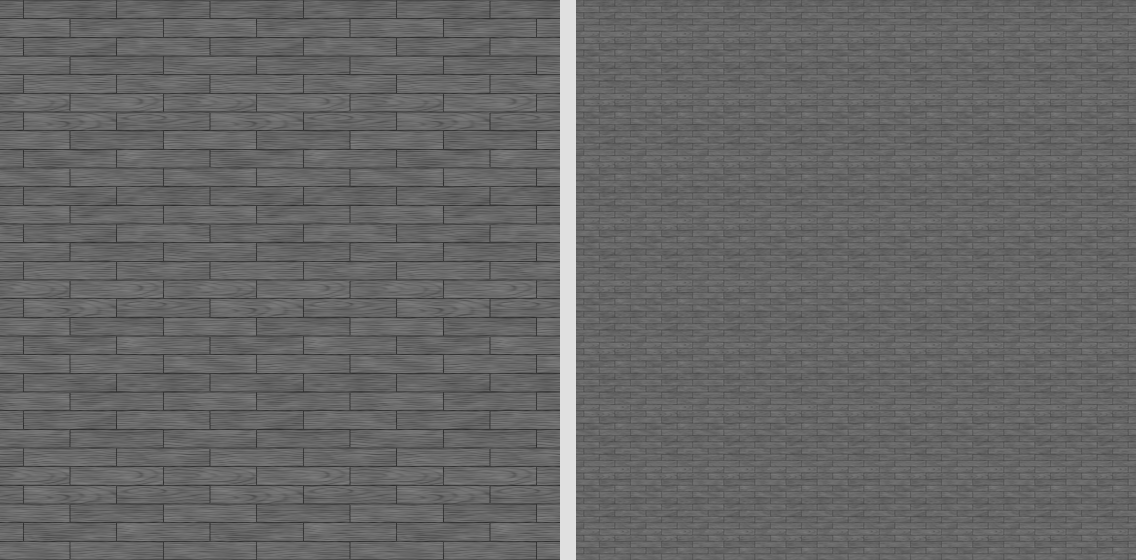
Left: one tile. Right: repeated 3 by 3.
A three.js fragment shader for this texture:

```glsl
// Grey stained wood planks in a running bond with thin dark joints and fine grain
varying vec2 vUv;

const vec2 PLANKS = vec2(6.0, 30.0);      // planks across and down
const vec2 VARIANTS = vec2(2.0, 10.0);    // distinct planks before the set repeats
const vec2 ROW_SHIFT = vec2(0.75, 0.25);  // joint offset of even and odd rows
const float JOINT_WIDTH = 0.00098;
const float JOINT_WEAR = 0.5;             // variation of the joint width
const float RIM_WIDTH = 0.0024;
const float RIM_DEPTH = 0.018;
const float RINGS = 8.0;                  // growth rings per plank height
const float RING_WARP = 0.95;
const float RING_DEPTH = 0.062;
const float FIBRE_DEPTH = 0.065;
const float CLOUD_DEPTH = 0.055;
const float PLANK_VARIATION = 0.03;
const vec3 WOOD_COLOR = vec3(0.424);
const vec3 JOINT_COLOR = vec3(0.085);
const float TAU = 6.283185;

vec2 hash2(vec2 p) {
  vec3 q = fract(vec3(p.xyx) * vec3(0.1031, 0.1030, 0.0973));
  q += dot(q, q.yzx + 33.33);
  return fract((q.xx + q.yz) * q.zy);
}

float cornerGradient(vec2 cell, vec2 offset) {
  float angle = TAU * hash2(cell).x;
  return dot(vec2(cos(angle), sin(angle)), offset);
}

float gradientNoise(vec2 p) {
  vec2 i = floor(p);
  vec2 f = p - i;
  vec2 w = f * f * f * (f * (f * 6.0 - 15.0) + 10.0);
  vec2 e = vec2(1.0, 0.0);
  float low = mix(cornerGradient(i, f), cornerGradient(i + e.xy, f - e.xy), w.x);
  float high = mix(cornerGradient(i + e.yx, f - e.yx), cornerGradient(i + e.xx, f - e.xx), w.x);
  return mix(low, high, w.y);
}

// Share of a pixel covered by a line whose centre is at signed distance d
float lineCoverage(float d, float width, float pixel) {
  float h = 0.5 * width;
  return (clamp(d + 0.5 * pixel, -h, h) - clamp(d - 0.5 * pixel, -h, h)) / pixel;
}

// Brightness change from the grain; p runs from 0 to 1 over one plank
float woodGrain(vec2 p, vec2 id, vec2 seed) {
  vec2 pick = hash2(id + 41.0);

  // Slice through a log: arches if its core lies in the plank, straight lines if not
  float figured = step(abs(id.y - 3.5), 0.6);
  float side = pick.x < 0.5 ? -1.1 : 2.1;
  float core = mix(side, 0.3 + 0.4 * pick.x, figured);
  float radius = length(vec2(p.y - core, 0.6 * (p.x - pick.y)));
  float warp = gradientNoise(p * vec2(2.2, 1.2) + seed)
             + 0.25 * gradientNoise(p * vec2(6.0, 3.0) + seed + 17.0);
  float wave = 0.5 + 0.5 * sin(TAU * (RINGS * radius + RING_WARP * warp));
  float strength = max(0.85 + 1.1 * gradientNoise(p * vec2(3.0, 4.0) + seed + 31.0), 0.2);

  // Fibres run along the plank, clouds shade it broadly
  float fibre = gradientNoise(p * vec2(3.5, 13.0) + seed + 53.0)
              + 0.7 * gradientNoise(p * vec2(9.0, 22.0) + seed + 71.0);
  float cloud = gradientNoise(p * vec2(2.5, 1.8) + seed + 97.0);
  return FIBRE_DEPTH * fibre + CLOUD_DEPTH * cloud - RING_DEPTH * strength * wave * wave * wave;
}

void main() {
  // Plank layout
  vec2 grid = vUv * PLANKS;
  float row = floor(grid.y);
  grid.x -= mod(row, 2.0) < 0.5 ? ROW_SHIFT.x : ROW_SHIFT.y;
  vec2 id = mod(floor(grid), VARIANTS);
  vec2 p = fract(grid);
  vec2 seed = floor(hash2(id + 5.0) * 90.0) + 10.0;

  // Wood
  float tone = PLANK_VARIATION * (hash2(id + 13.0).x - 0.5) + woodGrain(p, id, seed);
  vec3 color = WOOD_COLOR + tone;

  // Joints of uneven width with a faint worn rim
  vec2 toJoint = (fract(grid + 0.5) - 0.5) / PLANKS;
  vec2 pixel = max(fwidth(vUv), vec2(0.00001));
  float nearest = min(abs(toJoint.x), abs(toJoint.y));
  color -= RIM_DEPTH * (1.0 - smoothstep(0.0, RIM_WIDTH, nearest));
  float width = JOINT_WIDTH * (1.0 + JOINT_WEAR * gradientNoise(p * vec2(14.0, 3.0) + seed + 113.0));
  float joint = max(lineCoverage(toJoint.x, width, pixel.x),
                    lineCoverage(toJoint.y, width, pixel.y));
  gl_FragColor = vec4(mix(color, JOINT_COLOR, joint), 1.0);
}
```
